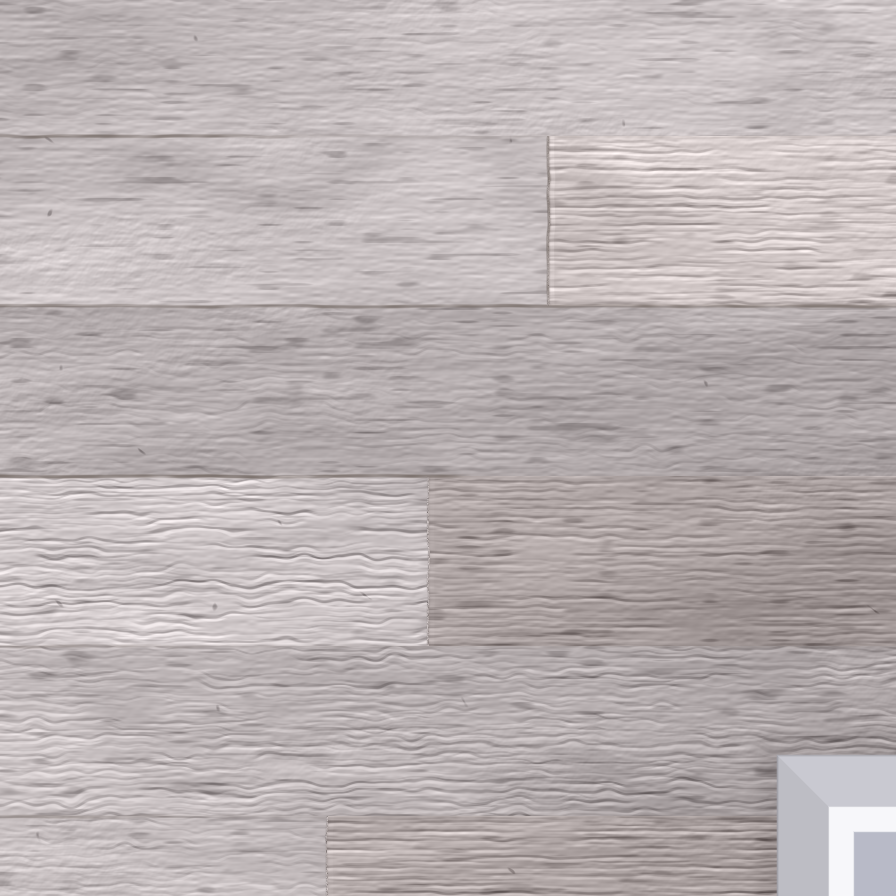
Give the GLSL for this texture, as a WebGL 1 fragment shader.

```glsl
precision highp float;
// Pale grey-washed wooden planks with embossed grain, and a white frame corner at lower right.
uniform vec2 u_resolution;

const float PITCH = 0.1897;      // plank height
const float ROW_SHIFT = 0.197;   // part of the top plank that is cut off
const vec3 SEAM_COLOR = vec3(0.47, 0.43, 0.41);
const vec2 FRAME_CORNER = vec2(0.867, 0.1575);

float hash(vec2 p) {
  vec3 q = fract(vec3(p.xyx) * 0.1031);
  q += dot(q, q.yzx + 33.33);
  return fract((q.x + q.y) * q.z);
}

float noise(vec2 p) {
  vec2 i = floor(p), f = fract(p);
  f = f * f * (3.0 - 2.0 * f);
  return mix(mix(hash(i), hash(i + vec2(1, 0)), f.x),
             mix(hash(i + vec2(0, 1)), hash(i + vec2(1, 1)), f.x), f.y);
}

float fbm(vec2 p) {
  float sum = 0.0, amp = 0.5;
  for (int i = 0; i < 3; i++) {
    sum += amp * noise(p);
    p = p * 2.03 + 17.1;
    amp *= 0.5;
  }
  return sum;
}

// Tone, groove depth and groove waviness of each plank
vec3 plankStyle(float row, float right) {
  if (row < 0.5) return vec3(0.75, 0.2, 1.0);
  if (row < 1.5) return mix(vec3(0.77, 0.12, 1.2), vec3(0.785, 0.85, 0.5), right);
  if (row < 2.5) return vec3(0.685, 0.3, 1.2);
  if (row < 3.5) return mix(vec3(0.755, 1.0, 1.0), vec3(0.665, 0.7, 0.5), right);
  if (row < 4.5) return vec3(0.695, 0.75, 1.1);
  return mix(vec3(0.72, 0.5, 1.2), vec3(0.67, 0.95, 0.3), right);
}

// Odd rows have one butt joint, which steps left down the wall
float jointX(float row) {
  float k = (row - 1.0) * 0.5;
  return 0.612 - 0.1445 * k + 0.0105 * k * k;
}

float seamStrength(float edge, float x) {
  if (edge < 1.5) return mix(0.9, 0.2, smoothstep(0.2, 0.38, x));
  if (edge < 2.5) return 0.85;
  if (edge < 3.5) return 0.95 - 0.9 * smoothstep(0.49, 0.53, x);
  return mix(0.5, 0.15, smoothstep(0.05, 0.3, x));
}

// Surface height: fine fibres plus slanted ripples where the wood is rough
float relief(vec2 p, float rough) {
  float fibres = noise(p * vec2(38.0, 240.0)) + 0.7 * noise(p * vec2(110.0, 290.0));
  vec2 slanted = vec2(p.x + 0.5 * p.y, p.y - 0.5 * p.x);
  return 0.55 * fibres + rough * fbm(slanted * vec2(70.0, 125.0));
}

// Broken dark grooves, each with a lit lower lip
float grooves(vec2 p, float density, float wave, float seed) {
  float warp = wave * (noise(p * vec2(16.0, 26.0)) + 0.7 * noise(p * vec2(50.0, 55.0)));
  float phase = p.y * density + warp;
  float id = floor(phase) + seed, f = fract(phase);
  float presence = smoothstep(0.25, 0.65, noise(vec2(p.x * 17.0, id * 3.0)));
  float cut = 1.0 - smoothstep(0.05, 0.24, abs(f - 0.58));
  float lip = 1.0 - smoothstep(0.05, 0.28, abs(f - 0.24));
  return presence * (0.55 * lip - cut * (0.4 + 0.7 * hash(vec2(id, 5.0))));
}

// Sparse slanted nicks
float nicks(vec2 p) {
  vec2 cell = floor(p * 11.0);
  vec2 d = fract(p * 11.0) - 0.25 - 0.5 * vec2(hash(cell + 3.0), hash(cell + 71.0));
  d.x += d.y * (2.0 * hash(cell + 19.0) - 0.6);
  float spot = 1.0 - smoothstep(0.3, 1.0, length(d / vec2(0.05, 0.09)) + 0.7 * noise(p * 180.0));
  return spot * step(0.8, hash(cell + 43.0));
}

vec3 wood(vec2 p, float px) {
  float v = (1.0 - p.y) / PITCH + ROW_SHIFT;
  float row = floor(v), edge = floor(v + 0.5);
  float odd = mod(row, 2.0);
  float jointDist = p.x - jointX(row) - 0.0015 * (noise(vec2(p.y * 60.0, row)) - 0.5);
  float right = odd * smoothstep(-px, px, jointDist);
  vec3 style = plankStyle(row, right);
  vec2 g = p + vec2(row * 2.7 + right * 5.3, row * 0.37);

  // Broad light and cloudy figure
  float light = (0.5 - p.x) * mix(0.13, -0.08, smoothstep(0.35, 0.9, p.y));
  float cloud = fbm(g * vec2(3.5, 17.0) + 1.5 * noise(g * 5.0)) - 0.44;
  float streak = noise(g * vec2(8.0, 130.0)) - 0.5;
  float tone = style.x + light + 0.17 * cloud + 0.045 * streak;

  // Embossed surface, grooves and short dark dashes
  float rough = 0.15 + 0.85 * smoothstep(0.38, 0.62, fbm(g * vec2(5.0, 11.0)));
  rough *= 1.0 - 0.7 * style.y;
  tone += 0.17 * (relief(g, rough) - relief(g + vec2(0.0012, -0.0022), rough));
  tone += 0.17 * style.y * grooves(g, 100.0, style.z, row * 31.0 + 200.0);
  tone += 0.08 * style.y * grooves(g + 3.1, 147.0, style.z, row * 31.0 + 900.0);
  tone -= 0.11 * smoothstep(0.72, 0.95, noise(g * vec2(26.0, 210.0)));
  tone -= 0.18 * nicks(p);
  vec3 color = vec3(tone + 0.015, tone - 0.015, tone - 0.011);
  color += right * vec3(0.009, 0.0, -0.008);

  // Seams between rows and butt joints within rows
  float seamDist = (v - edge) * PITCH + 0.002 * (noise(vec2(p.x * 30.0, edge)) - 0.5);
  float seam = 1.0 - smoothstep(0.0006, 0.0018 + px, abs(seamDist));
  seam *= seamStrength(edge, p.x) * (0.45 + 0.55 * noise(vec2(p.x * 50.0, edge + 9.0)));
  float jointDepth = odd * (row < 1.5 ? 0.75 : 0.2);
  jointDepth *= 0.5 + 0.5 * noise(vec2(p.y * 90.0, row + 4.0));
  float joint = jointDepth * (1.0 - smoothstep(0.0005, 0.0015 + px, abs(jointDist)));
  float jointLip = jointDepth * (1.0 - smoothstep(0.001, 0.003, abs(jointDist - 0.005)));
  return mix(color + 0.07 * jointLip, SEAM_COLOR, max(seam, joint));
}

// Mitred frame: grey outer face, white step, blue-grey inset
vec3 frameColor(vec2 q, float px) {
  float depth = min(q.x, q.y);
  vec3 face = mix(vec3(0.79, 0.79, 0.82), vec3(0.74, 0.74, 0.77), smoothstep(-px, px, q.y - q.x));
  face -= 0.12 * (1.0 - smoothstep(0.0, 0.003, depth));
  face = mix(face, vec3(0.97, 0.97, 0.98), smoothstep(-px, px, depth - 0.058));
  return mix(face, vec3(0.72, 0.73, 0.78), smoothstep(-px, px, depth - 0.086));
}

void main() {
  vec2 p = gl_FragCoord.xy / u_resolution;
  float px = 1.0 / min(u_resolution.x, u_resolution.y);
  vec2 q = vec2(p.x - FRAME_CORNER.x, FRAME_CORNER.y - p.y);
  float inset = min(q.x, q.y);
  vec3 color = wood(p, px) - 0.05 * smoothstep(-0.04, 0.0, inset);
  color = mix(color, frameColor(q, px), smoothstep(-px, px, inset));
  gl_FragColor = vec4(clamp(color, 0.0, 1.0), 1.0);
}
```
